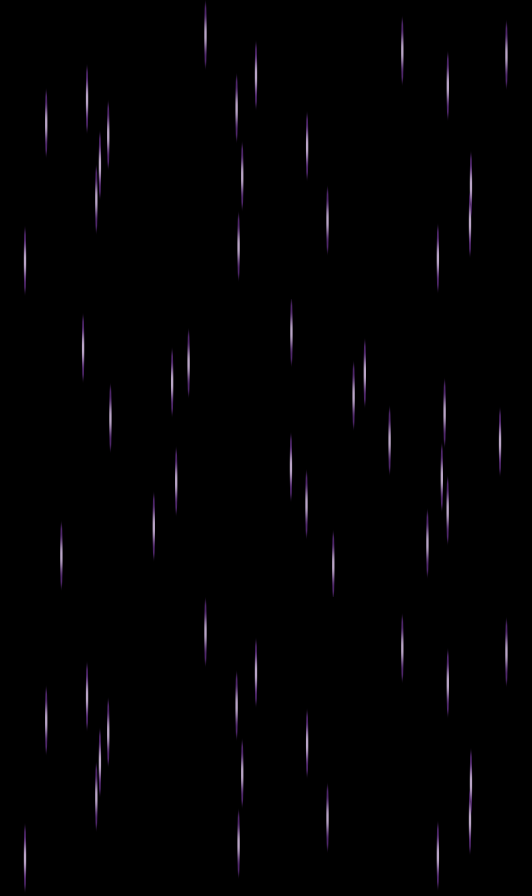
Write a Shadertoy shader that draws this pattern.

```glsl
// Sparse vertical rain on black: thin lens-shaped streaks, lilac at the heart
// and deep purple at the tips. Two alternating horizontal bands each scatter
// a set of streaks with stratified heights and hashed positions.
#define BANDS 3.0
#define STREAKS 19
#define HALF_LENGTH 0.0405
#define HALF_WIDTH 0.0013
#define SIDE_MARGIN 0.035
#define BAND_MARGIN 0.085
#define CORE_COLOR vec3(0.73, 0.65, 0.78)
#define TIP_COLOR vec3(0.31, 0.15, 0.42)

float hash(vec2 p) {
    return fract(sin(dot(p, vec2(127.1, 311.7))) * 43758.5453);
}

// Share of a pixel-wide window at offset x covered by [-halfWidth, halfWidth]
float boxCoverage(float x, float halfWidth, float pixel) {
    float right = min(x + 0.5 * pixel, halfWidth);
    float left = max(x - 0.5 * pixel, -halfWidth);
    return clamp((right - left) / pixel, 0.0, 1.0);
}

// Light of one streak centred on the origin
vec3 streak(vec2 offset, float pixel) {
    float along = min(abs(offset.y) / HALF_LENGTH, 1.0);
    float halfWidth = HALF_WIDTH * sqrt(1.0 - along * along);
    vec3 tint = mix(CORE_COLOR, TIP_COLOR, smoothstep(0.05, 0.62, along));
    float fade = 1.0 - smoothstep(0.7, 1.0, along);
    return tint * fade * boxCoverage(offset.x, halfWidth, pixel);
}

void mainImage(out vec4 fragColor, in vec2 fragCoord) {
    float pixel = 1.0 / iResolution.y;
    float aspect = iResolution.x * pixel;
    vec2 pos = fragCoord * pixel;

    // Bands alternate between two arrangements; streaks are cut at band edges
    float band = floor(pos.y * BANDS);
    float arrangement = mod(band, 2.0);
    float bandY = pos.y - band / BANDS;

    vec3 color = vec3(0.0);
    for (int i = 0; i < STREAKS; i++) {
        float id = float(i);
        vec2 seed = vec2(id, arrangement * 17.0 + 3.0);

        // Golden-ratio steps keep neighbours apart, hashes break regularity
        float across = fract(id * 0.618 + 0.3 * hash(seed) + 0.37 * arrangement);
        float up = (id + hash(seed + 41.0)) / float(STREAKS);
        vec2 center = vec2(
            mix(SIDE_MARGIN, 1.0 - SIDE_MARGIN, across) * aspect,
            mix(BAND_MARGIN, 1.0 - BAND_MARGIN, up) / BANDS);

        color = max(color, streak(vec2(pos.x, bandY) - center, pixel));
    }
    fragColor = vec4(color, 1.0);
}
```
